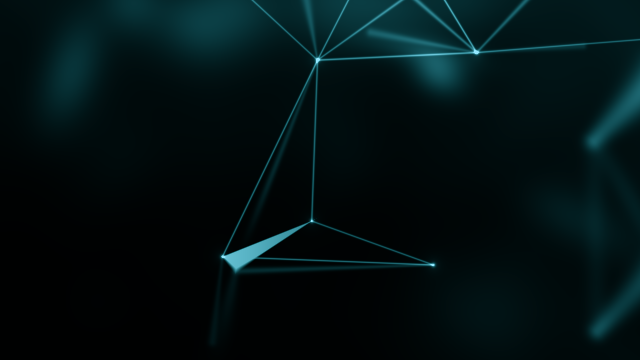
Give the GLSL for this background, as a Shadertoy shader.

```glsl
// A dark teal plexus: thin glowing threads join small nodes in front of defocused light.
// Gaussian spots form the backdrop, tapered gaussian segments the threads, and a
// triangle distance the lit facet; one summed light value is then mapped to colour.

// Elliptical soft light, turned by angle
float spot(vec2 p, vec2 centre, vec2 radius, float angle) {
    float c = cos(angle), s = sin(angle);
    vec2 q = mat2(c, -s, s, c) * (p - centre) / radius;
    return exp(-dot(q, q));
}

// Segment whose half-width runs from w.x at a to w.y at b; never thinner than a pixel
float thread(vec2 p, vec2 a, vec2 b, vec2 w) {
    vec2 ab = b - a;
    float h = clamp(dot(p - a, ab) / dot(ab, ab), 0.0, 1.0);
    float width = mix(w.x, w.y, h);
    float drawn = length(vec2(width, 0.5 / iResolution.y));
    float d = length(p - a - ab * h) / drawn;
    return exp(-d * d) * width / drawn;
}

// Signed distance to the line through a and b, positive on the left
float side(vec2 p, vec2 a, vec2 b) {
    vec2 e = normalize(b - a);
    return e.x * (p.y - a.y) - e.y * (p.x - a.x);
}

float node(vec2 p, vec2 c) {
    float d = length(p - c);
    return 0.6 * exp(-pow(d / 0.006, 2.0)) + 0.16 * exp(-d / 0.012);
}

float backdrop(vec2 p) {
    // Broad haze, brighter at the top and right
    float light = 0.012 + 0.055 * smoothstep(0.3, 1.05, p.y);
    light += 0.035 * smoothstep(1.0, 1.8, p.x);

    // Defocused lights along the top
    light += 0.25 * spot(p, vec2(0.60, 0.95), vec2(0.15, 0.11), 0.1);
    light += 0.13 * spot(p, vec2(0.37, 1.00), vec2(0.08, 0.09), 0.0);
    light += 0.19 * spot(p, vec2(0.19, 0.79), vec2(0.075, 0.14), -0.35);
    light += 0.17 * spot(p, vec2(1.00, 0.99), vec2(0.20, 0.12), 0.0);
    light += 0.10 * spot(p, vec2(1.28, 1.00), vec2(0.16, 0.10), 0.0);
    light += 0.28 * spot(p, vec2(1.22, 0.80), vec2(0.075, 0.055), -0.5);
    light += 0.13 * spot(p, vec2(1.17, 0.86), vec2(0.16, 0.04), -0.2);

    // Faint pools below
    light += 0.035 * spot(p, vec2(0.29, 0.58), vec2(0.14, 0.14), 0.0);
    light += 0.030 * spot(p, vec2(0.94, 0.60), vec2(0.11, 0.12), 0.0);
    light += 0.050 * spot(p, vec2(1.32, 0.12), vec2(0.18, 0.16), 0.0);
    light += 0.085 * spot(p, vec2(1.62, 0.38), vec2(0.16, 0.07), -0.5);
    light += 0.015 * spot(p, vec2(0.27, 0.16), vec2(0.07, 0.07), 0.0);

    // Wide blurred beams at the right edge
    light += 0.34 * thread(p, vec2(1.65, 0.61), vec2(1.83, 0.79), vec2(0.025, 0.055));
    light += 0.25 * thread(p, vec2(1.66, 0.08), vec2(1.83, 0.26), vec2(0.024, 0.045));
    light += 0.05 * thread(p, vec2(1.65, 0.58), vec2(1.66, 0.10), vec2(0.03));
    light += 0.06 * thread(p, vec2(1.66, 0.60), vec2(1.82, 0.33), vec2(0.03));

    // Gentle mottling and a dark lower left
    float mottle = sin(p.x * 9.0 + 2.0 * sin(p.y * 6.0)) * sin(p.y * 8.0 + sin(p.x * 11.0));
    light *= 1.0 + 0.16 * mottle;
    return light * mix(0.35, 1.0, smoothstep(0.1, 0.9, p.x * 0.55 + p.y * 0.8));
}

void mainImage(out vec4 fragColor, in vec2 fragCoord) {
    vec2 p = fragCoord / iResolution.y;
    p.x += 0.5 * (16.0 / 9.0 - iResolution.x / iResolution.y);

    vec2 hub = vec2(0.882, 0.833), east = vec2(1.324, 0.854);
    vec2 peak = vec2(0.866, 0.386), west = vec2(0.618, 0.287);
    vec2 tip = vec2(1.204, 0.264), keel = vec2(0.655, 0.247);
    vec2 fine = vec2(0.0021);
    float light = backdrop(p);

    // Threads leaving the top edge
    light += 0.40 * thread(p, hub, vec2(0.690, 1.01), fine);
    light += 0.48 * thread(p, hub, vec2(0.973, 1.01), fine);
    light += 0.42 * thread(p, hub, vec2(1.130, 1.01), vec2(0.002, 0.004));
    light += 0.20 * thread(p, hub, vec2(0.850, 1.01), vec2(0.002, 0.013));
    light += 0.62 * thread(p, east, vec2(1.229, 1.01), vec2(0.0024));
    light += 0.38 * thread(p, east, vec2(1.145, 1.01), vec2(0.003, 0.006));
    light += 0.32 * thread(p, east, vec2(1.472, 1.01), vec2(0.003, 0.007));
    light += 0.20 * thread(p, east, vec2(1.030, 0.910), vec2(0.003, 0.012));

    // Threads crossing the middle
    light += 0.55 * thread(p, hub, east, vec2(0.0026));
    light += 0.38 * thread(p, east, vec2(1.79, 0.891), fine);
    light += 0.13 * thread(p, east, vec2(1.62, 0.872), vec2(0.004, 0.009));
    light += 0.50 * thread(p, hub, west, fine);
    light += 0.44 * thread(p, hub, peak, vec2(0.0024));
    light += 0.15 * thread(p, hub, vec2(0.675, 0.31), vec2(0.003, 0.012)) * smoothstep(0.27, 0.55, p.y);
    light += 0.42 * thread(p, peak, tip, fine);
    light += 0.50 * thread(p, west, tip, fine);
    light += 0.18 * thread(p, keel, tip, vec2(0.009, 0.003));

    // Dim trails falling from the facet
    light += 0.08 * thread(p, keel, vec2(0.595, -0.02), vec2(0.010, 0.035)) * smoothstep(-0.05, 0.25, p.y);
    light += 0.07 * thread(p, west, vec2(0.59, 0.05), vec2(0.004, 0.012));

    // Lit facet, softer toward its lower corner
    float inside = min(side(p, west, keel), min(side(p, keel, peak), side(p, peak, west)));
    float blur = mix(0.008, 0.0025, smoothstep(0.24, 0.30, p.y));
    float shade = mix(0.80, 0.62, smoothstep(0.63, 0.86, p.x));
    light = mix(light, shade, smoothstep(-blur, blur, inside));

    light += node(p, hub) + node(p, east) + 0.6 * node(p, peak);
    light += 0.7 * node(p, west) + 0.8 * node(p, tip);

    // Light to teal, whitening only when bright
    light = min(light, 1.0);
    fragColor = vec4(vec3(0.58 * light * light, 0.91 * light, light), 1.0);
}
```
